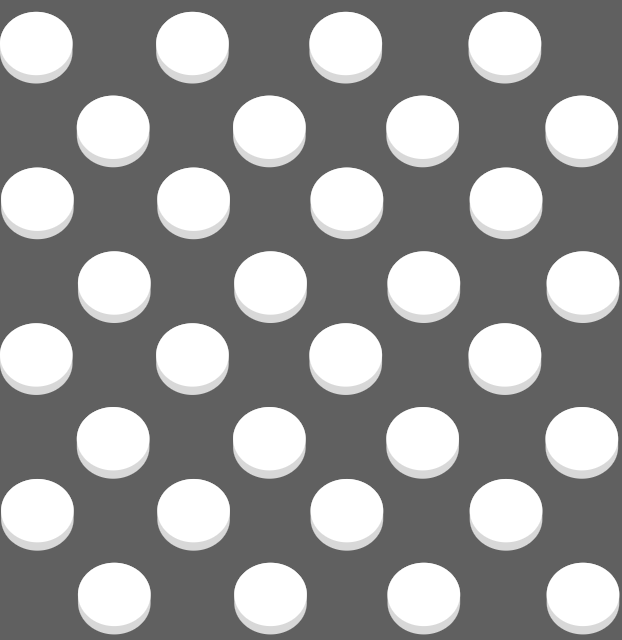
Write a WebGL 2 fragment shader that draws this pattern.

```glsl
#version 300 es
precision highp float;

uniform vec2 u_resolution;
out vec4 fragColor;

// Lengths are fractions of the canvas height, measured down from the top
const vec2 PITCH = vec2(0.2441, 0.2433);
const vec2 FIRST_DISC = vec2(0.0566, 0.0680);
const vec2 STAGGER = vec2(0.1202, 0.1309);
const vec2 RADII = vec2(0.0567, 0.0495);
const float THICKNESS = 0.0130;
const float ROW_SWAY = 0.0018;
const float COLUMN_SHIFT = 0.0046;
const vec2 LAST_CELL = vec2(3.0);

const vec3 GROUND = vec3(0.376);
const vec3 RIM = vec3(0.847);
const vec3 FACE = vec3(1.0);

float ellipseDistance(vec2 p, vec2 radii) {
    return (length(p / radii) - 1.0) * min(radii.x, radii.y);
}

float coverage(float distance, float pixel) {
    return clamp(0.5 - distance / pixel, 0.0, 1.0);
}

// Offset from the nearest disc centre of one staggered lattice
vec2 nearestDisc(vec2 p, vec2 first) {
    vec2 middle = first + vec2(0.0, 0.5 * THICKNESS);
    vec2 cell = clamp(floor((p - middle) / PITCH + 0.5), vec2(0.0), LAST_CELL);
    vec2 centre = first + cell * PITCH;

    // Slight irregularity: alternate rows sway, the third column sits left
    centre.x += ROW_SWAY * mod(cell.y, 2.0);
    centre.x -= COLUMN_SHIFT * step(1.5, cell.x) * step(cell.x, 2.5);
    return p - centre;
}

vec3 paintDisc(vec3 base, vec2 offset, float pixel) {
    // The rim is the face swept straight down by the thickness
    vec2 swept = offset - vec2(0.0, clamp(offset.y, 0.0, THICKNESS));
    vec3 color = mix(base, RIM, coverage(ellipseDistance(swept, RADII), pixel));
    return mix(color, FACE, coverage(ellipseDistance(offset, RADII), pixel));
}

void main() {
    float pixel = 1.0 / u_resolution.y;
    vec2 p = gl_FragCoord.xy * pixel;
    p.y = 1.0 - p.y;

    // Two interleaved lattices form the checkered layout
    vec3 color = GROUND;
    for (int i = 0; i < 2; i++) {
        vec2 first = FIRST_DISC + float(i) * STAGGER;
        color = paintDisc(color, nearestDisc(p, first), pixel);
    }
    fragColor = vec4(color, 1.0);
}
```
